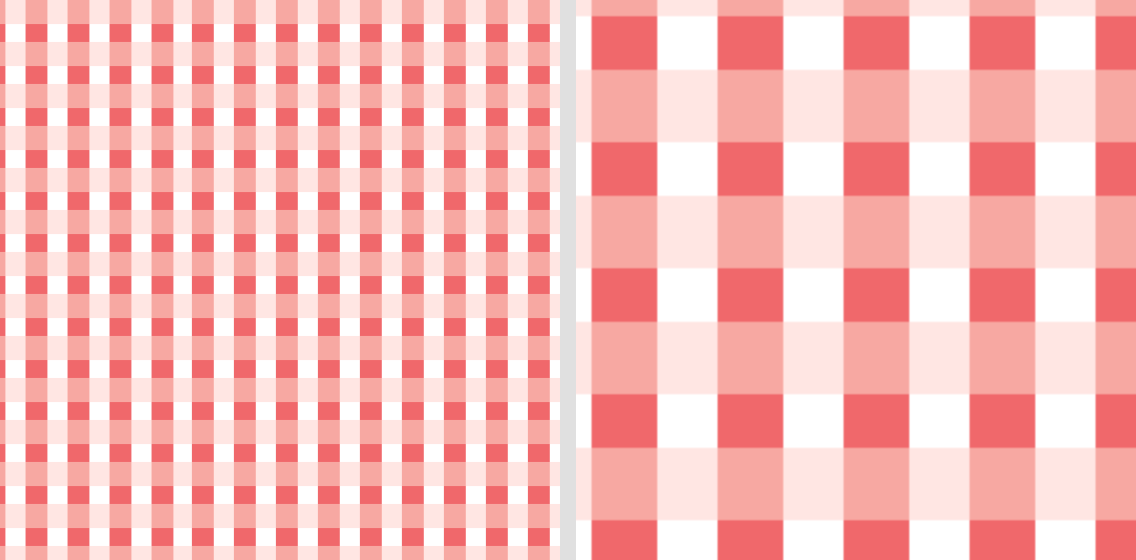
Left, the full canvas; right, a detail of the centre.
A WebGL 2 fragment shader for this pattern:

```glsl
#version 300 es
precision highp float;

#define PITCH 0.075
#define COLUMN_START 0.0456
#define COLUMN_WIDTH 0.0391
#define ROW_START 0.0251
#define ROW_HEIGHT 0.0319
#define SEAM_X 0.326
#define SEAM_SHIFT 0.0030
#define EDGE_SOFTNESS 0.0009

uniform vec2 u_resolution;
out vec4 fragColor;

const vec3 WHITE = vec3(1.0);
const vec3 BLUSH = vec3(1.0, 0.902, 0.89);
const vec3 SALMON = vec3(0.97, 0.66, 0.635);
const vec3 CORAL = vec3(0.942, 0.408, 0.42);

// Coverage of evenly repeated bands, the first starting at 'start'
float bands(float position, float start, float width, float softness) {
    float phase = fract((position - start - 0.5 * width) / PITCH + 0.5) - 0.5;
    float inside = 0.5 * width - abs(phase) * PITCH;
    return smoothstep(-softness, softness, inside);
}

void main() {
    vec2 uv = gl_FragCoord.xy / u_resolution;
    vec2 softness = max(vec2(EDGE_SOFTNESS), 0.6 / u_resolution);

    // Columns close up slightly after the seam, narrowing one gap
    float columnX = uv.x + SEAM_SHIFT * step(SEAM_X, uv.x);
    float column = bands(columnX, COLUMN_START, COLUMN_WIDTH, softness.x);
    float row = bands(uv.y, ROW_START, ROW_HEIGHT, softness.y);

    // Each crossing of column and row has its own tint
    vec3 gap = mix(BLUSH, WHITE, row);
    vec3 stripe = mix(SALMON, CORAL, row);
    fragColor = vec4(mix(gap, stripe, column), 1.0);
}
```
